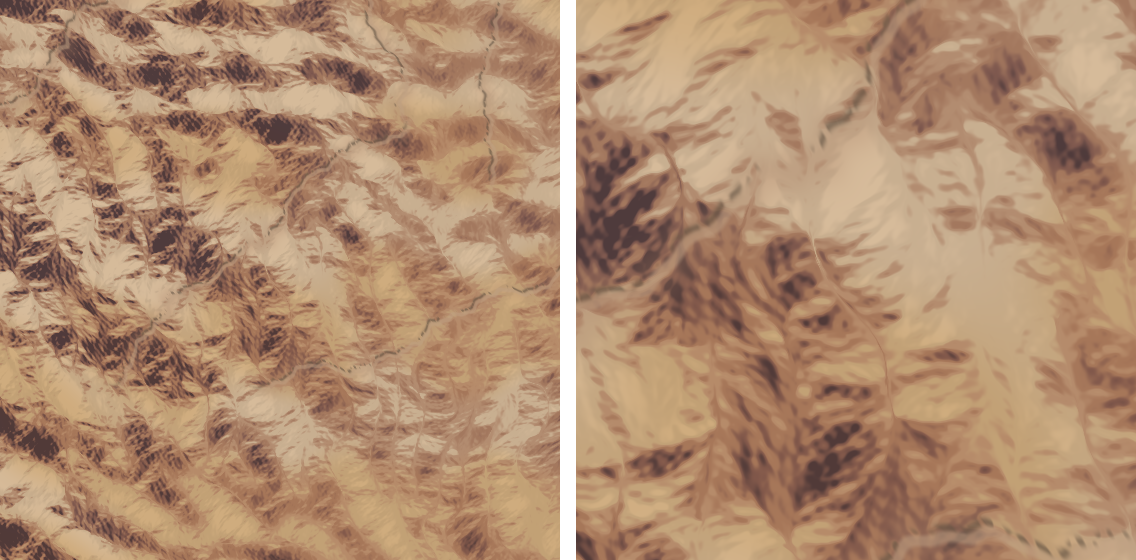
Left: the whole. Right: its middle third, enlarged.
This texture is drawn by a Shadertoy shader. Its source:

```glsl
#define RIDGE_SCALE 5.0
#define RIDGE_ANGLE 0.7
#define RIDGE_GAIN 0.85
#define GULLY_SCALE 15.0
#define GULLY_GAIN 0.78
#define GULLY_OCTAVES 5
#define SUN normalize(vec2(0.17, 0.985))
#define CONTRAST 1.85
#define WASH_WIDTH 0.006

const vec3 SHADOW = vec3(0.31, 0.23, 0.235);
const vec3 UMBER  = vec3(0.50, 0.35, 0.31);
const vec3 CLAY   = vec3(0.64, 0.47, 0.37);
const vec3 TAN    = vec3(0.70, 0.55, 0.44);
const vec3 OCHRE  = vec3(0.76, 0.63, 0.46);
const vec3 CREAM  = vec3(0.785, 0.685, 0.565);
const vec3 SCRUB  = vec3(0.38, 0.32, 0.26);

vec2 hash2(vec2 p) {
    vec3 q = fract(vec3(p.xyx) * vec3(0.1031, 0.1030, 0.0973));
    q += dot(q, q.yzx + 33.33);
    return fract((q.xx + q.yz) * q.zy);
}

// Cellular waves: x is height, yz is slope; crests lie across dir.
vec3 waves(vec2 p, vec2 dir) {
    vec2 cell = floor(p), f = fract(p);
    vec3 sum = vec3(0.0);
    float total = 0.0;
    for (int j = -1; j <= 1; j++)
    for (int i = -1; i <= 1; i++) {
        vec2 o = vec2(i, j);
        vec2 d = f - o - 0.15 - 0.7 * hash2(cell + o + 40.0);
        float w = exp(-5.0 * dot(d, d));
        float phase = 6.2832 * dot(d, dir);
        sum += w * vec3(cos(phase), -sin(phase) * dir);
        total += w;
    }
    return sum / total;
}

vec2 heading(float a) { return vec2(cos(a), sin(a)); }

// Ridges and spurs first, then ever finer gullies that run downhill.
vec2 terrainSlope(vec2 p, float rugged) {
    float bend = 0.3 * sin(3.3 * p.x + 2.7 * p.y) + 0.2 * sin(7.1 * p.y - 5.0 * p.x);
    float spur = 0.8 * sin(6.0 * p.y + 2.0 * p.x + 1.5);
    vec2 slope = RIDGE_GAIN * waves(p * RIDGE_SCALE, heading(RIDGE_ANGLE + bend)).yz;
    slope += RIDGE_GAIN * waves(p * RIDGE_SCALE * 2.0 + 7.0, heading(RIDGE_ANGLE + spur)).yz;
    vec2 flow = slope;
    float scale = GULLY_SCALE, gain = GULLY_GAIN * mix(0.85, 1.1, rugged);
    for (int i = 0; i < GULLY_OCTAVES; i++) {
        vec2 across = vec2(-flow.y, flow.x) / (0.12 + length(flow));
        vec2 cut = gain * waves(p * scale + float(i) * 3.7, across).yz;
        slope += cut;
        flow += 0.5 * cut;
        scale *= 1.7;
        gain *= 0.82;
    }
    return slope;
}

// Signed offset from a meandering line (x) and its end fade (y).
vec2 wash(vec2 p, vec2 a, vec2 b) {
    vec2 along = normalize(b - a), q = p - a;
    float t = dot(q, along), len = length(b - a);
    float d = dot(q, vec2(-along.y, along.x));
    d += 0.018 * sin(t * 17.0 + a.x * 9.0) + 0.006 * sin(t * 49.0 + a.y * 20.0)
       + 0.003 * sin(t * 121.0) + 0.0015 * sin(t * 263.0);
    return vec2(d, smoothstep(-0.02, 0.04, t) * (1.0 - smoothstep(len - 0.04, len + 0.02, t)));
}

vec3 rockColor(float tone, float ochre) {
    vec3 c = mix(SHADOW, UMBER, smoothstep(-2.5, -1.5, tone));
    c = mix(c, CLAY, smoothstep(-1.6, -0.75, tone));
    c = mix(c, TAN, smoothstep(-0.7, -0.05, tone));
    c *= mix(vec3(1.0), vec3(1.02, 0.99, 0.94), ochre);
    c = mix(c, mix(CREAM, OCHRE, ochre), smoothstep(0.05, 0.9, tone));
    return c * (1.0 + 0.07 * smoothstep(1.1, 2.2, tone));
}

void mainImage(out vec4 fragColor, in vec2 fragCoord) {
    vec2 p = fragCoord / iResolution.y;
    vec2 q = p + 0.012 * sin(p.yx * 13.0 + vec2(1.0, 4.0)) + 0.004 * sin(p.yx * 41.0);

    // Rugged on the left, softer and paler to the right
    float rugged = 1.0 - smoothstep(0.15, 0.85, p.x + 0.12 * sin(5.0 * p.y + 1.0));
    float patches = waves(q * 6.0 + 11.0, vec2(0.45, 0.3)).x;
    float tone = dot(terrainSlope(q, rugged), SUN) * CONTRAST * mix(0.72, 1.2, rugged);
    tone += 0.05 + 0.35 * (p.x - 0.5) + 0.4 * (patches - 0.35);

    // Scrub speckles on shaded slopes
    float speckle = waves(q * 95.0, vec2(0.8, 0.5)).x;
    tone += 0.6 * speckle * rugged * (1.0 - smoothstep(-1.4, -0.5, tone));
    tone += 0.1 * speckle;

    float ochre = waves(q * 3.5 + 23.0, vec2(0.3, 0.5)).x + 0.8 * (0.5 - p.y) + 0.3 * (p.x - 0.5);
    vec3 color = rockColor(tone, smoothstep(0.05, 0.75, ochre));

    // Dry washes: pale beds with a broken dark bank
    vec4 lines[5] = vec4[5](
        vec4(0.18, 0.33, 0.72, 0.80), vec4(0.45, 0.28, 1.05, 0.53),
        vec4(0.71, 0.78, 0.67, 1.05), vec4(0.85, 0.66, 0.91, 1.05),
        vec4(-0.05, 0.77, 0.25, 1.02));
    for (int i = 0; i < 5; i++) {
        vec2 w = wash(q, lines[i].xy, lines[i].zw);
        float plain = exp(-pow(w.x / (3.0 * WASH_WIDTH), 2.0)) * w.y;
        float bed = (1.0 - smoothstep(0.3, 1.0, abs(w.x) / WASH_WIDTH)) * w.y;
        float bank = exp(-pow((w.x - WASH_WIDTH) / (0.5 * WASH_WIDTH), 2.0)) * w.y;
        bank *= smoothstep(0.0, 0.7, waves(p * 14.0 + float(i), vec2(0.5, 0.4)).x + 0.6 * speckle);
        color = mix(color, mix(TAN, CLAY, rugged), 0.3 * plain);
        color = mix(color, mix(TAN, CREAM, 0.6), 0.5 * bed);
        color = mix(color, SCRUB, 0.6 * bank);
    }
    fragColor = vec4(color, 1.0);
}
```
